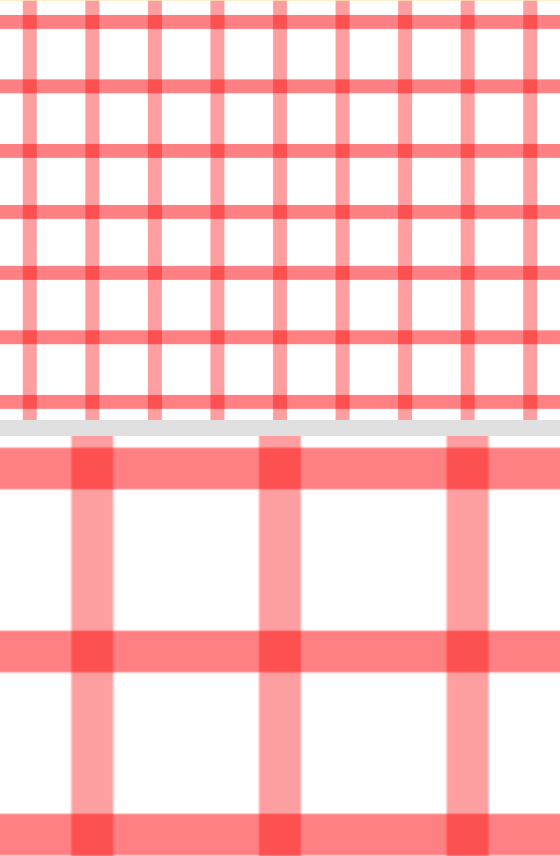
Top, the full canvas; bottom, a detail of the centre.
A Shadertoy shader for this pattern:

```glsl
#define COLUMN_PITCH 0.1117
#define COLUMN_WIDTH 0.0250
#define COLUMN_BLUR 0.0026
#define ROW_PITCH 0.1535
#define ROW_WIDTH 0.0331
#define ROW_BLUR 0.0026
#define ROW_CENTER 0.4956
#define ROW_SQUEEZE 0.0082
#define TRIM_HEIGHT 0.0018
#define COLUMN_TINT vec3(0.992, 0.620, 0.627)
#define ROW_TINT vec3(0.995, 0.503, 0.508)
#define TRIM_COLOR vec3(1.0, 0.91, 0.72)

// Soft coverage of a stripe, given the distance to its centre line
float stripe(float dist, float width, float blur) {
    return 1.0 - smoothstep(-0.5 * blur, 0.5 * blur, dist - 0.5 * width);
}

// Evenly spaced columns with one on the middle of the canvas
float columnDistance(float x) {
    float cell = fract((x - 0.5) / COLUMN_PITCH + 0.5) - 0.5;
    return abs(cell) * COLUMN_PITCH;
}

// Rows mirrored about the centre row, whose two neighbours sit closer
float rowDistance(float y) {
    float offset = abs(y - ROW_CENTER);
    float index = floor((offset + ROW_SQUEEZE) / ROW_PITCH + 0.5);
    return abs(offset - index * ROW_PITCH + min(index, 1.0) * ROW_SQUEEZE);
}

void mainImage(out vec4 fragColor, in vec2 fragCoord) {
    vec2 uv = fragCoord / iResolution.xy;
    vec2 pixel = 1.0 / iResolution.xy;

    float column = stripe(columnDistance(uv.x), COLUMN_WIDTH, max(COLUMN_BLUR, pixel.x));
    float row = stripe(rowDistance(uv.y), ROW_WIDTH, max(ROW_BLUR, pixel.y));

    // Translucent stripes multiply where they cross
    vec3 color = mix(vec3(1.0), COLUMN_TINT, column);
    color *= mix(vec3(1.0), ROW_TINT, row);

    // Thin trim along the top edge
    float trim = clamp((uv.y - 1.0 + TRIM_HEIGHT) / pixel.y + 0.5, 0.0, 1.0);
    color = mix(color, TRIM_COLOR, trim);

    fragColor = vec4(color, 1.0);
}
```
